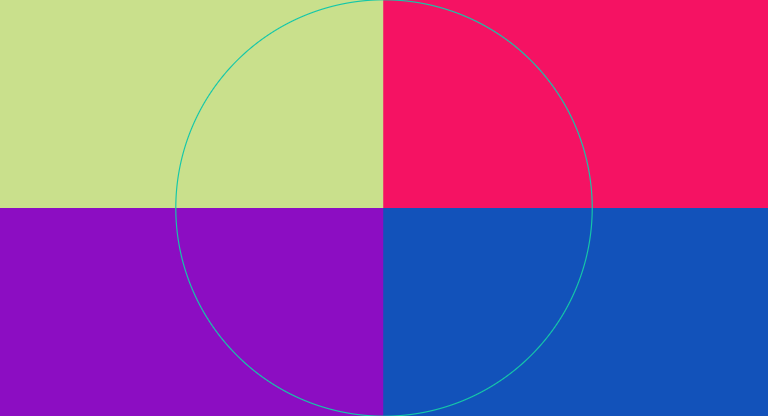
This background is drawn by a Shadertoy shader. Its source:

```glsl
// Four flat colour quadrants meeting near the centre of the canvas, with a
// thin teal ring spanning its full height. The quadrants are blended by two
// smoothed steps; the ring is the absolute distance to a circle.

const vec3 LIME   = vec3(0.79, 0.88, 0.55);
const vec3 RED    = vec3(0.96, 0.07, 0.39);
const vec3 PURPLE = vec3(0.55, 0.05, 0.76);
const vec3 BLUE   = vec3(0.07, 0.32, 0.73);
const vec3 TEAL   = vec3(0.08, 0.78, 0.66);

// Lengths are in canvas heights, SPLIT is a fraction of the canvas.
const vec2  SPLIT           = vec2(0.499, 0.5);
const float RING_RADIUS     = 0.5005;
const float RING_HALF_WIDTH = 0.0014;

// Coverage of the positive side of an edge, one pixel soft.
float coverage(float signedDistance, float pixel) {
    return clamp(signedDistance / pixel + 0.5, 0.0, 1.0);
}

void mainImage(out vec4 fragColor, in vec2 fragCoord) {
    float pixel = 1.0 / iResolution.y;
    vec2 fromCentre = (fragCoord - 0.5 * iResolution.xy) * pixel;
    vec2 fromSplit = (fragCoord - SPLIT * iResolution.xy) * pixel;

    // Quadrants
    float right = coverage(fromSplit.x, pixel);
    float upper = coverage(fromSplit.y, pixel);
    vec3 color = mix(mix(PURPLE, BLUE, right), mix(LIME, RED, right), upper);

    // Ring
    float ringDistance = abs(length(fromCentre) - RING_RADIUS);
    color = mix(color, TEAL, coverage(RING_HALF_WIDTH - ringDistance, pixel));

    fragColor = vec4(color, 1.0);
}
```
